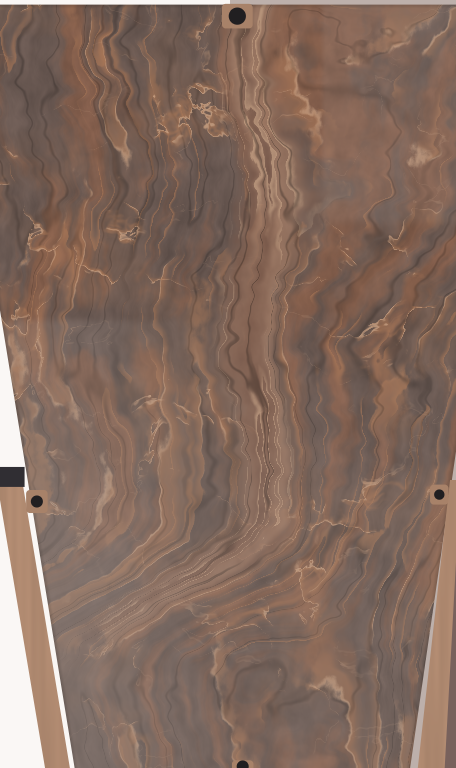
Give the GLSL for this texture, as a WebGL 1 fragment shader.

```glsl
precision highp float;
uniform vec2 u_resolution;

float hash(vec2 p) {
  return fract(sin(dot(p, vec2(127.1, 311.7))) * 43758.55);
}

float noise(vec2 p) {
  vec2 i = floor(p), f = fract(p);
  f = f * f * (3.0 - 2.0 * f);
  return mix(mix(hash(i), hash(i + vec2(1, 0)), f.x),
             mix(hash(i + vec2(0, 1)), hash(i + vec2(1, 1)), f.x), f.y);
}

float fbm(vec2 p) {
  float sum = 0.0, amp = 0.5;
  for (int i = 0; i < 5; i++) {
    sum += amp * noise(p);
    p = mat2(1.6, 1.2, -1.2, 1.6) * p + 3.7;
    amp *= 0.5;
  }
  return sum;
}

// Thin line where a noise value crosses its middle
float ridge(float n, float width) {
  return 1.0 - smoothstep(0.0, width, abs(n - 0.5));
}

// Crisp on one side, fading out on the other
float rim(float n, float width) {
  return smoothstep(0.485, 0.51, n) * (1.0 - smoothstep(0.5, 0.5 + width, n));
}

// Anti-aliased coverage of a signed distance
float fill(float d) {
  return clamp(0.5 - d * u_resolution.y, 0.0, 1.0);
}

// Distance across the flow of the veins, zero at the main one
float acrossFlow(vec2 p, vec2 warp) {
  float path = 0.338 + 0.017 * sin(p.y * 17.0 + 1.56);
  path -= 0.25 * smoothstep(0.33, 0.1, p.y) * smoothstep(0.5, 0.3, p.x);
  float lean = smoothstep(0.36, 0.58, p.x) * (p.y - 0.45) * 0.36;
  float wiggle = 0.012 * noise(p * vec2(14, 36)) + 0.009 * noise(p * vec2(36, 75));
  return p.x - path - lean + wiggle - 0.01 + warp.x * 0.04;
}

vec3 stone(vec2 p) {
  vec2 warp = vec2(fbm(p * vec2(9, 6)), fbm(p * vec2(9, 6) + 17.0)) - 0.485;
  float u = acrossFlow(p, warp);
  float rough = fbm(p * vec2(70, 45)) - 0.485;
  vec3 amber = vec3(0.67, 0.47, 0.34), pale = vec3(0.82, 0.67, 0.55);

  // Grey and brown ground, streaked along the flow
  float streak = fbm(vec2(u * 38.0, p.y * 3.0) + warp);
  float cloud = fbm(p * 9.0 + warp * 3.0);
  vec3 col = mix(vec3(0.405, 0.34, 0.315), vec3(0.51, 0.365, 0.295),
                 smoothstep(0.43, 0.63, streak * 0.65 + cloud * 0.35));
  col *= 1.0 + 0.22 * (fbm(vec2(u * 110.0, p.y * 14.0)) - 0.485) + 0.2 * rough;

  // Rusty side veins with crisp pale edges, broken into short runs
  float runs = smoothstep(0.4, 0.55, fbm(p * vec2(11, 8) + 31.0) + rough * 0.3);
  float side = noise(vec2(u * 32.0 + 5.0, p.y * 3.2)) + rough * 0.12;
  col = mix(col, amber, 0.55 * runs * rim(side, 0.28));
  col = mix(col, pale, 0.6 * runs * ridge(side, 0.035) * smoothstep(0.3, 0.6, cloud));
  float hair = noise(vec2(u * 65.0 + 9.0, p.y * 5.0)) + rough * 0.12;
  float hairRuns = smoothstep(0.45, 0.6, fbm(p * vec2(16, 11) + 3.0));
  col = mix(col, amber, 0.6 * hairRuns * rim(hair, 0.16));
  col *= 1.0 - 0.16 * ridge(noise(vec2(u * 50.0 + 60.0, p.y * 5.0)), 0.06);

  // Broken cross cracks in cloudy amber patches
  float patches = smoothstep(0.47, 0.62, fbm(p * vec2(8, 9) + 52.0));
  float crack = fbm(p * vec2(13, 21) + warp * 2.5 + 8.0);
  float gaps = smoothstep(0.42, 0.56, fbm(p * 24.0 + 77.0));
  col = mix(col, amber, patches * (0.3 * cloud + 0.6 * gaps * rim(crack, 0.08)));
  col = mix(col, pale, gaps * (0.12 + 0.55 * patches) * ridge(crack, 0.016));

  // Main banded vein
  float sweep = smoothstep(0.36, 0.26, p.y);
  float halfWidth = 0.03 + 0.014 * noise(vec2(p.y * 6.0, 2.0)) + 0.016 * sweep;
  float core = 1.0 - smoothstep(halfWidth * 0.4, halfWidth * 1.3, abs(u) + rough * 0.02);
  core *= smoothstep(0.11, 0.23, p.y);
  float band = noise(vec2(u * 80.0, p.y * 4.0)) + rough * 0.5;
  vec3 banded = mix(vec3(0.49, 0.36, 0.30), vec3(0.66, 0.51, 0.42), band);
  float lines = noise(vec2(u * 120.0 + 40.0, p.y * 5.0)) + rough * 0.2;
  float lineRuns = smoothstep(0.35, 0.5, fbm(p * vec2(20, 12) + 12.0));
  banded = mix(banded, vec3(0.85, 0.70, 0.57), 0.65 * lineRuns * rim(lines, 0.16));
  banded *= 1.0 - 0.28 * ridge(noise(vec2(u * 100.0 + 70.0, p.y * 5.0)), 0.08);
  col = mix(col, banded, core * 0.85);

  // Glossy reflections
  float haze = 0.2 * smoothstep(0.59, 0.575, p.y) * smoothstep(0.33, 0.1, p.x);
  haze += 0.17 * smoothstep(0.62, 0.25, p.y);
  haze += 0.15 * smoothstep(0.415, 0.425, p.x) * smoothstep(0.7, 0.72, p.y);
  return mix(col, vec3(0.64, 0.595, 0.575), haze);
}

// Metal clip with a dark round bolt
vec3 clip(vec3 col, vec2 p, vec2 size) {
  vec2 q = abs(p) - size + 0.005;
  float plate = length(max(q, 0.0)) + min(max(q.x, q.y), 0.0) - 0.005;
  col = mix(col, vec3(0.66, 0.51, 0.41), fill(plate));
  float bolt = length(p) - size.x * 0.56;
  return mix(col, vec3(0.13, 0.12, 0.13), fill(bolt));
}

void main() {
  vec2 p = gl_FragCoord.xy / u_resolution.y;
  p.x *= 0.59375 * u_resolution.y / u_resolution.x;

  // Slab in front of a bright wall
  vec3 col = mix(vec3(0.98, 0.97, 0.96), vec3(0.74, 0.69, 0.67), step(0.3, p.x));
  float slab = max((0.596 - p.y) * 0.163 - p.x, p.x - 0.534 - 0.145 * p.y);
  slab = max(slab, p.y - 0.994);
  col = mix(col, stone(p) * (1.0 - 0.12 * smoothstep(-0.006, 0.0, slab)), fill(slab));

  // Wooden posts and dark cap
  float left = max((0.349 - p.y) * 0.168 - p.x, p.x - 0.091 + p.y * 0.166);
  left = max(left, p.y - 0.372);
  float right = max(0.544 + 0.112 * p.y - p.x, p.y - 0.375);
  vec3 wood = vec3(0.69, 0.54, 0.44) * (0.95 + 0.08 * noise(p * vec2(160, 6)));
  col = mix(col, wood, fill(min(left, right)));
  float beyond = max(0.579 + 0.055 * p.y - p.x, p.y - 0.3);
  col = mix(col, vec3(0.47, 0.38, 0.36), fill(beyond));
  float cap = max(p.x - 0.032, abs(p.y - 0.379) - 0.013);
  col = mix(col, vec3(0.19, 0.18, 0.20), fill(cap));

  // Clips on the four sides
  col = clip(col, p - vec2(0.309, 0.979), vec2(0.02, 0.016));
  col = clip(col, p - vec2(0.048, 0.347), vec2(0.014, 0.015));
  col = clip(col, p - vec2(0.572, 0.356), vec2(0.012, 0.013));
  col = clip(col, p - vec2(0.316, 0.002), vec2(0.014, 0.008));
  gl_FragColor = vec4(col, 1.0);
}
```
